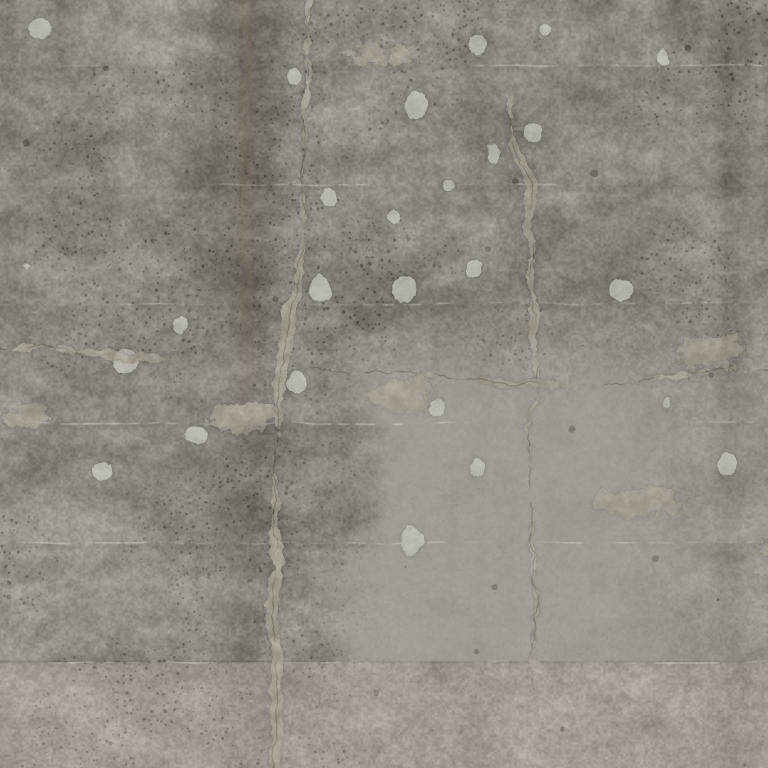
Write a Shadertoy shader that draws this texture.

```glsl
const vec3 WARM_TINT = vec3(0.0, -0.020, -0.047);
const vec3 FILLER = vec3(0.640, 0.612, 0.568);
const vec3 TAN_PATCH = vec3(0.640, 0.610, 0.565);
const vec3 PALE_PATCH = vec3(0.735, 0.720, 0.695);
const vec3 RUST = vec3(0.490, 0.440, 0.395);
const float WALL_TONE = 0.551;
const float PANEL_TONE = 0.622;
const float PLINTH_TONE = 0.622;
const float PLINTH_TOP = 0.138;
const float JOINT_STEP = 0.1555;
const float GRAIN = 0.070;
const float SPECKLE = 0.110;

float hash(vec2 p) {
    vec3 q = fract(p.xyx * 0.1031);
    q += dot(q, q.yzx + 33.33);
    return fract((q.x + q.y) * q.z);
}

float noise(vec2 p) {
    vec2 i = floor(p), f = fract(p);
    f = f * f * (3.0 - 2.0 * f);
    return mix(mix(hash(i), hash(i + vec2(1, 0)), f.x),
               mix(hash(i + vec2(0, 1)), hash(i + vec2(1, 1)), f.x), f.y);
}

float fbm(vec2 p) {
    float sum = 0.0, amp = 0.47;
    for (int i = 0; i < 5; i++) {
        sum += amp * noise(p);
        p = mat2(1.62, 1.22, -1.22, 1.62) * p + 17.3;
        amp *= 0.57;
    }
    return sum;
}

float bell(float x, float width) { return exp(-x * x / (width * width)); }

float cover(float d) {
    float px = 0.8 / iResolution.y;
    return 1.0 - smoothstep(-px, px, d);
}

// Signed distance to scattered, ragged ellipses
float scatter(vec2 p, float cells, float chance, vec2 size, float ragged, float seed) {
    vec2 cell = floor(p * cells);
    float d = 1.0;
    for (int j = -1; j <= 1; j++)
    for (int i = -1; i <= 1; i++) {
        vec2 id = cell + vec2(i, j) + seed;
        if (hash(id + 71.0) > chance) continue;
        vec2 h = vec2(hash(id), hash(id + 39.0));
        vec2 center = (id - seed + 0.1 + 0.8 * h) / cells;
        vec2 r = size * mix(0.35, 1.0, hash(id + 53.0)) * mix(vec2(0.75), vec2(1.1), h.yx);
        d = min(d, (length((p - center) / r) - 1.0) * min(r.x, r.y));
    }
    return d + ragged * (fbm(p * 60.0 + seed) - 0.5);
}

void paintPatch(inout vec3 col, float d, vec3 paint, float amount) {
    col -= 0.08 * amount * exp(-abs(d) / 0.0016);
    col = mix(col, paint, amount * cover(d));
}

// Crack with broken mortar of varying width and a dark hairline
void paintCrack(inout vec3 col, float across, float along, float width, float amount, float seed) {
    float swell = smoothstep(0.30, 0.70, fbm(vec2(along * 17.0, seed)));
    vec2 q = vec2(along, across);
    float edge = 0.011 * (fbm(q * 70.0 + seed) - 0.5);
    float side = 0.5 * width * (noise(vec2(along * 30.0, seed + 9.0)) - 0.5);
    float d = abs(across + side) - width * swell + edge;
    vec3 mortar = FILLER + 0.22 * (fbm(q * 75.0) - 0.5);
    paintPatch(col, d, mortar, amount * smoothstep(0.1, 0.35, swell));
    float hair = across + 0.007 * (fbm(vec2(along * 75.0, seed + 5.0)) - 0.5);
    col -= 0.13 * amount * cover(abs(hair) - 0.0008) * smoothstep(0.2, 0.6, noise(vec2(along * 45.0, seed)));
}

void mainImage(out vec4 fragColor, in vec2 fragCoord) {
    vec2 p = fragCoord / iResolution.xy;
    vec2 warp = vec2(fbm(p * 7.0 + 3.0), fbm(p * 7.0 + 41.0)) - 0.5;
    float cloud = fbm((p + 0.12 * warp) * vec2(5.0, 8.0)) - 0.5;
    float mottle = fbm((p + 0.03 * warp) * vec2(19.0, 34.0) + 9.0) - 0.5;
    float streak = 0.6 * noise(p * vec2(23.0, 1.6) + 4.0) + 0.4 * noise(p * vec2(75.0, 4.0)) - 0.5;
    float speckle = fbm(p * 125.0 + 6.0) - 0.5;

    // Regions: rough wall, smooth panel, plinth
    vec2 bent = p + 0.16 * vec2(cloud, mottle);
    float panel = smoothstep(0.43, 0.53, bent.x) * (1.0 - smoothstep(0.45, 0.60, bent.y))
                * (1.0 - 0.6 * smoothstep(0.80, 0.98, bent.x));
    float plinth = cover(p.y - PLINTH_TOP);
    float rough = 1.0 - 0.85 * panel;
    float upper = smoothstep(0.45, 0.95, p.y);

    float tone = mix(WALL_TONE, PANEL_TONE, panel) - 0.026 * upper;
    tone += rough * (0.16 * cloud + 0.20 * mottle) + streak * mix(0.03, 0.11, upper);
    tone -= rough * 0.045 * bell(bent.x - 0.45, 0.05) * (1.0 - upper);
    tone = mix(tone, PLINTH_TONE + 0.09 * cloud + 0.14 * mottle, plinth);

    // Vertical damp bands
    float damp = 0.070 * bell(p.x + 0.05 * mottle - 0.328, 0.042)
               + 0.040 * bell(p.x + 0.03 * cloud - 0.953, 0.020)
               + 0.030 * bell(p.x - 0.27, 0.025) * upper;
    tone -= damp * mix(1.0, 0.65, plinth);

    // Horizontal formwork joints
    float row = (p.y - PLINTH_TOP + 0.004 * (noise(p * vec2(24.0, 2.0)) - 0.5)) / JOINT_STEP;
    float seam = floor(row + 0.5);
    float joint = (row - seam) * JOINT_STEP;
    float worn = smoothstep(0.35, 0.8, noise(vec2(p.x * 9.0, seam * 7.0)))
               * smoothstep(0.15, 0.7, noise(vec2(p.x * 85.0, seam * 3.0)));
    tone += 0.12 * worn * cover(abs(joint) - 0.0011);
    tone -= 0.040 * rough * bell(joint + 0.004, 0.005) * (0.6 + 2.0 * mottle);
    tone -= 0.07 * bell(p.y - PLINTH_TOP, 0.0017) * noise(vec2(p.x * 30.0, 2.0));

    // Fine grain, speckle and dark pits
    float coarse = mix(1.0, 0.30, panel * (1.0 - plinth));
    tone += coarse * (GRAIN * (noise(p * 310.0) - 0.5) + SPECKLE * speckle);
    float pitted = rough * smoothstep(0.42, 0.64, fbm(p * 9.0 + 31.0));
    tone -= 0.14 * pitted * cover(scatter(p, 120.0, 0.40, vec2(0.0021), 0.002, 3.0));
    tone -= 0.13 * cover(scatter(p, 24.0, 0.05, vec2(0.005), 0.005, 8.0));
    vec3 col = tone + WARM_TINT + plinth * vec3(0.004, 0.0, -0.004);

    // Rust run
    float run = bell(p.x - 0.320 + 0.008 * mottle, 0.010) * smoothstep(0.38, 0.6, p.y);
    col = mix(col, RUST + 0.16 * mottle + 0.12 * speckle, 0.6 * run);

    // Spalled and plastered patches
    float aboveBase = smoothstep(0.17, 0.20, p.y);
    float spall = scatter(p, 5.0, 0.46, vec2(0.056, 0.026), 0.034, 12.0);
    paintPatch(col, spall, TAN_PATCH + 0.20 * mottle + 0.13 * speckle, 0.75 * aboveBase);
    float pale = scatter(p, 9.0, 0.30, vec2(0.015, 0.017), 0.012, 26.0);
    paintPatch(col, pale, PALE_PATCH + 0.14 * mottle + 0.08 * speckle, 0.9 * aboveBase);

    // Two vertical cracks and one horizontal crack
    float sway = 0.026 * (fbm(vec2(p.y * 14.0, 2.0)) - 0.5);
    float leftX = 0.352 + 0.05 * smoothstep(0.25, 0.95, p.y) + sway;
    float leftWidth = mix(0.0085, 0.0035, smoothstep(0.68, 0.76, p.y));
    paintCrack(col, p.x - leftX, p.y, leftWidth, 0.9, 2.0);
    float rightX = 0.692 - 0.037 * smoothstep(0.74, 0.88, p.y)
                 + 0.028 * (fbm(vec2(p.y * 16.0, 8.0)) - 0.5);
    float rightSpan = smoothstep(0.05, 0.16, p.y) * (1.0 - smoothstep(0.86, 0.89, p.y));
    paintCrack(col, p.x - rightX, p.y, mix(0.0025, 0.0075, smoothstep(0.5, 0.65, p.y)), 0.85 * rightSpan, 6.0);
    float levelY = 0.525 + 0.023 * cos(p.x * 4.36) + 0.024 * (fbm(vec2(p.x * 15.0, 5.0)) - 0.5);
    float levelSpan = 1.0 - smoothstep(0.20, 0.23, p.x) * (1.0 - smoothstep(0.39, 0.42, p.x));
    paintCrack(col, p.y - levelY, p.x, 0.0065, 0.85 * levelSpan, 11.0);

    fragColor = vec4(clamp(col, 0.0, 1.0), 1.0);
}
```
